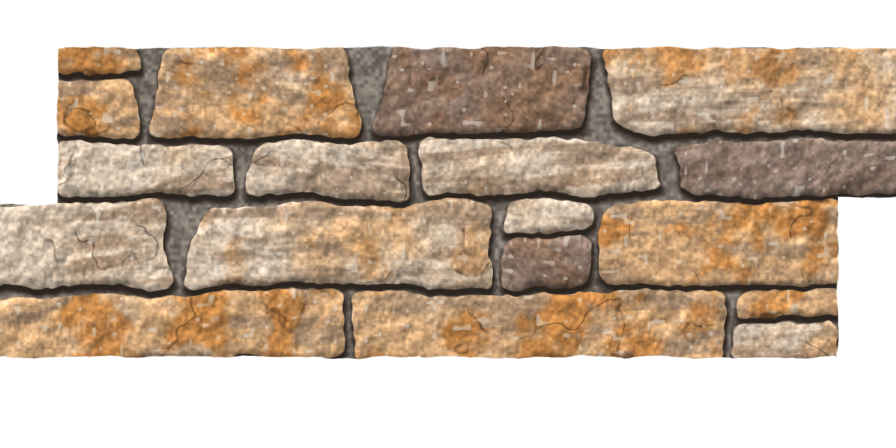
Give the GLSL for this texture, as a WebGL 1 fragment shader.

```glsl
precision highp float;
uniform vec2 u_resolution;

const vec3 BEIGE = vec3(0.80, 0.73, 0.65);
const vec3 TAN = vec3(0.80, 0.64, 0.47);
const vec3 BROWN = vec3(0.60, 0.50, 0.41);
const vec3 RUST = vec3(0.71, 0.46, 0.22);
const vec3 UMBER = vec3(0.46, 0.38, 0.34);
const vec3 MORTAR = vec3(0.58, 0.54, 0.50);
const vec3 SHADOW = vec3(0.17, 0.14, 0.12);

float hash(vec2 p) {
  vec3 q = fract(p.xyx * 0.1031);
  q += dot(q, q.yzx + 33.33);
  return fract((q.x + q.y) * q.z);
}

float noise(vec2 p) {
  vec2 i = floor(p), f = fract(p);
  f = f * f * (3.0 - 2.0 * f);
  return mix(mix(hash(i), hash(i + vec2(1, 0)), f.x),
             mix(hash(i + vec2(0, 1)), hash(i + 1.0), f.x), f.y);
}

float fbm(vec2 p) {
  float sum = 0.0, amp = 0.533;
  for (int i = 0; i < 4; i++) {
    sum += amp * noise(p);
    p = mat2(1.6, 1.2, -1.2, 1.6) * p + 3.7;
    amp *= 0.5;
  }
  return sum;
}

float smoothMax(float a, float b, float k) {
  float h = max(k - abs(a - b), 0.0) / k;
  return max(a, b) + h * h * k * 0.25;
}

float boxDist(vec2 p, vec2 lo, vec2 hi) {
  vec2 d = max(lo - p, p - hi);
  return max(d.x, d.y);
}

vec2 nearest(vec2 a, vec2 b) { return a.x < b.x ? a : b; }

// Distance past one tilted side of a stone
float side(float across, float along, float halfAcross, float halfAlong, float tilt) {
  return across - halfAcross + tilt * along + abs(tilt) * halfAlong;
}

// Rough quadrilateral; inner marks the ends that meet another stone
vec2 stone(vec2 p, vec2 lo, vec2 hi, vec2 inner, float seed) {
  vec2 q = p - 0.5 * (lo + hi), h = 0.5 * (hi - lo);
  vec2 slant = (vec2(hash(vec2(seed, 1)), hash(vec2(seed, 2))) - 0.5) * 0.6 * inner;
  vec2 tilt = (vec2(hash(vec2(seed, 3)), hash(vec2(seed, 4))) - 0.5) * 0.05;
  float ends = max(side(-q.x, q.y, h.x, h.y, slant.x) + 0.006 * inner.x,
                   side(q.x, q.y, h.x, h.y, slant.y) + 0.006 * inner.y);
  float beds = max(side(q.y, q.x, h.y, h.x, tilt.x), side(-q.y, q.x, h.y, h.x, tilt.y)) + 0.004;
  return vec2(smoothMax(ends, beds, 0.03), seed);
}

// Row of four stones; narrow places hold two stacked ones
vec2 course(vec2 p, vec2 span, vec2 ends, vec3 joints, float row) {
  vec2 best = vec2(9.0, 0.0);
  float left = ends.x;
  for (int i = 0; i < 4; i++) {
    float right = i == 0 ? joints.x : i == 1 ? joints.y : i == 2 ? joints.z : ends.y;
    float seed = row * 8.0 + float(i) * 2.0, base = span.x;
    vec2 inner = vec2(i > 0, i < 3);
    if (right - left < 0.3) {
      base = mix(span.x, span.y, 0.45 + 0.2 * hash(vec2(seed, 5)));
      best = nearest(best, stone(p, vec2(left, span.x), vec2(right, base), inner, seed + 1.0));
    }
    best = nearest(best, stone(p, vec2(left, base), vec2(right, span.y), inner, seed));
    left = right;
  }
  return best;
}

// Distance and seed of the nearest stone
vec2 wall(vec2 p) {
  p += (vec2(fbm(p * 9.0), fbm(p * 9.0 + 40.0)) - 0.5) * 0.035;
  p += (vec2(noise(p * 60.0), noise(p * 60.0 + 20.0)) - 0.5) * 0.005;
  vec2 upper = vec2(0.12, 2.1), lower = vec2(-0.06, 1.88);
  vec2 s = course(p, vec2(0.69, 0.91), upper, vec3(0.33, 0.825, 1.335), 1.0);
  s = nearest(s, course(p, vec2(0.555, 0.69), upper, vec3(0.537, 0.93, 1.495), 2.0));
  s = nearest(s, course(p, vec2(0.355, 0.555), lower, vec3(0.398, 1.11, 1.335), 3.0));
  return nearest(s, course(p, vec2(0.185, 0.355), vec2(-0.5, 1.88), vec3(-0.06, 0.78, 1.63), 4.0));
}

// Mineral patches, layers, cracks and grain
vec3 stoneColor(vec2 p, float seed) {
  float tone = hash(vec2(seed, 6)), lean = (hash(vec2(seed, 7)) - 0.5) * 0.4;
  vec2 q = p + 9.0 * vec2(hash(vec2(seed, 8)), hash(vec2(seed, 9)));
  q.y += lean * q.x;
  float patches = fbm(q * 6.0), strata = fbm(q * vec2(6.0, 38.0)), stain = fbm(q * 13.0 + 5.0);
  vec3 c = mix(BEIGE, TAN, smoothstep(0.36, 0.62, 0.6 * patches + 0.4 * tone));
  c = mix(c, BROWN, 0.75 * smoothstep(0.45, 0.68, strata));
  c = mix(c, RUST, 0.75 * smoothstep(0.48, 0.68, stain) * smoothstep(0.1, 0.6, tone));
  c = mix(c, UMBER, 0.75 * step(0.85, hash(vec2(seed, 10))));
  float relief = fbm(q * 22.0) - fbm(q * 22.0 + vec2(-0.12, 0.2));
  float crack = 1.0 - smoothstep(0.0, 0.018, abs(patches - 0.5));
  c *= 1.0 + 1.1 * relief - 0.3 * crack * smoothstep(0.45, 0.65, stain);
  c *= 0.8 + 0.24 * noise(q * 150.0) + 0.18 * noise(q * 75.0);
  return mix(c, vec3(0.9, 0.87, 0.82), 0.5 * smoothstep(0.78, 0.95, noise(q * 65.0 + 8.0)));
}

void main() {
  vec2 p = gl_FragCoord.xy / u_resolution.y;
  float pixel = 1.0 / u_resolution.y, reach = 0.012;
  vec2 here = wall(p);
  float above = wall(p + vec2(-0.2, 1.0) * reach).x;

  // Bevels lit from above, shadows below each stone
  float slope = clamp((above - here.x) / reach, -1.0, 1.0);
  float edge = smoothstep(-0.022, 0.0, here.x);
  vec3 face = stoneColor(p, here.y) * (1.0 + edge * (slope > 0.0 ? 0.16 : 0.38) * slope);
  float grit = 0.65 + 0.4 * noise(p * 120.0) + 0.3 * (fbm(p * 25.0) - 0.5);
  vec3 joint = mix(SHADOW, MORTAR * grit, smoothstep(-0.004, 0.014, above));
  vec3 color = mix(face, joint, smoothstep(-pixel, pixel, here.x));

  // Stepped panel on white
  vec2 rough = p + (vec2(fbm(p * 20.0), fbm(p * 20.0 + 9.0)) - 0.5) * 0.012;
  float panel = min(boxDist(rough, vec2(0.13, 0.56), vec2(2.1, 0.893)),
                    boxDist(rough, vec2(-0.1, 0.203), vec2(1.87, 0.545)));
  panel = min(panel, boxDist(rough, vec2(0.13, 0.5), vec2(1.87, 0.6)));
  gl_FragColor = vec4(mix(color, vec3(1.0), smoothstep(-pixel, pixel, panel)), 1.0);
}
```
